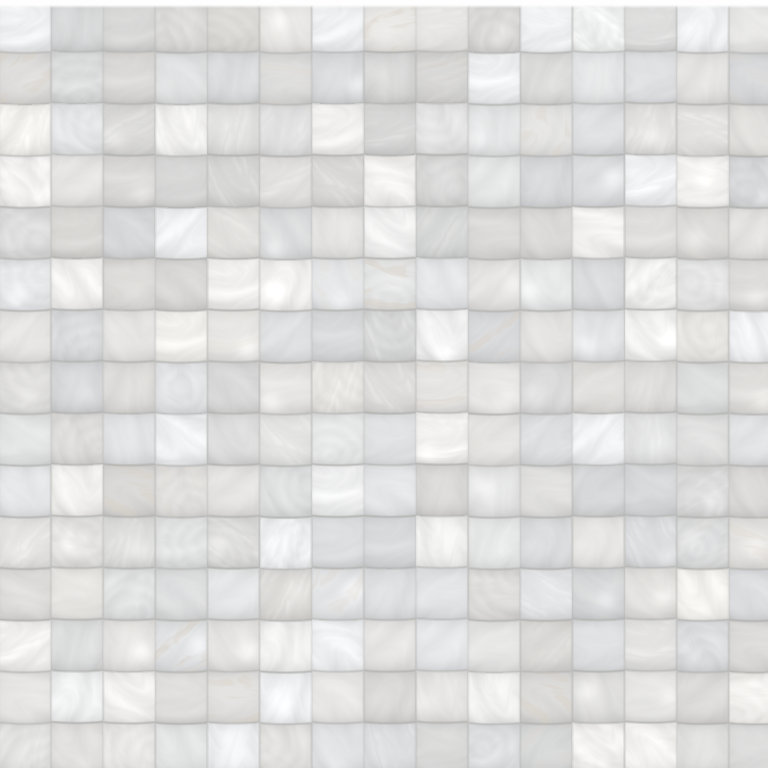
Reproduce this pattern procedurally as a WebGL 2 fragment shader.

```glsl
#version 300 es
precision highp float;

uniform vec2 u_resolution;
out vec4 fragColor;

const vec2 TILE_COUNT = vec2(14.73, 14.88);
const vec2 GRID_OFFSET = vec2(0.022, -0.008);
const float TOP_MARGIN = 0.0085;
const float ROW_JITTER = 0.035;
const float ROW_BOW = 0.10;
const float CORNER_RADIUS = 0.045;
const float JOINT_WIDTH = 0.022;
const float BRIGHT_SHARE = 0.17;
const float DARK_TONE = 0.832;
const float LIGHT_TONE = 0.898;
const float BRIGHT_TONE = 0.935;
const float VEIN_STRENGTH = 0.019;
const float BRIGHT_VEIN_STRENGTH = 0.036;
const vec3 COOL_TINT = vec3(-0.007, 0.000, 0.008);
const vec3 WARM_TINT = vec3(0.007, 0.001, -0.010);
const vec3 STAIN_COLOR = vec3(0.83, 0.79, 0.74);
const vec3 JOINT_COLOR = vec3(0.70, 0.70, 0.69);
const vec3 MARGIN_COLOR = vec3(0.995);

float hash(vec2 p) {
    vec3 q = fract(p.xyx * vec3(0.1031, 0.1030, 0.0973));
    q += dot(q, q.yzx + 33.33);
    return fract((q.x + q.y) * q.z);
}

mat2 rotation(float angle) {
    float c = cos(angle), s = sin(angle);
    return mat2(c, -s, s, c);
}

// Layered, warped sines: cloudy bands stretched along one axis.
float nacre(vec2 p, float seed) {
    float sum = 0.0, amplitude = 0.5;
    for (int i = 0; i < 4; i++) {
        p += 0.45 * sin(p.yx * 1.3 + seed * 7.0 + float(i) * 2.1);
        sum += amplitude * sin(p.x * 2.2 + 0.8 * sin(p.y + seed * 5.0));
        p = rotation(0.45) * p * 1.75;
        amplitude *= 0.62;
    }
    return sum;
}

// Signed distance to a rounded tile that fills its unit cell.
float tileDistance(vec2 centered) {
    vec2 d = abs(centered) - 0.5 + CORNER_RADIUS;
    return length(max(d, 0.0)) + min(max(d.x, d.y), 0.0) - CORNER_RADIUS;
}

vec3 tileColor(vec2 cell, vec2 local) {
    float seed = hash(cell + 17.0);
    float isBright = step(hash(cell + 41.0), BRIGHT_SHARE);
    float tone = mix(DARK_TONE, LIGHT_TONE, hash(cell + 5.0));
    tone = mix(tone, BRIGHT_TONE, isBright);

    // Grain across the shell, with growth rings on some tiles.
    vec2 centered = local - 0.5;
    vec2 grain = rotation(seed * 6.283) * centered * vec2(4.2, 2.0);
    float bands = nacre(grain + seed * 19.0, seed);
    float ringed = step(0.80, hash(cell + 73.0));
    vec2 ringCenter = vec2(hash(cell + 8.0), hash(cell + 9.0)) - 0.5;
    float rings = sin(length(centered - ringCenter) * 24.0 + bands * 1.5);
    tone += bands * mix(VEIN_STRENGTH, BRIGHT_VEIN_STRENGTH, isBright);
    tone += ringed * rings * 0.009;

    // Fine parallel striations and a pearly glint in one corner.
    float striated = smoothstep(0.65, 0.95, hash(cell + 91.0));
    tone += striated * 0.013 * sin(grain.x * 9.0 + bands * 3.0) * smoothstep(-0.2, 0.6, bands);
    vec2 glintCenter = vec2(0.15 + 0.75 * hash(cell + 2.0), 0.12 + 0.5 * seed);
    float glint = exp(-dot(local - glintCenter, local - glintCenter) * 22.0);
    tone += 0.07 * glint * smoothstep(0.55, 1.0, hash(cell + 31.0));

    // Domed surface: lit above the middle, shaded toward the rims.
    tone += 0.016 - 0.075 * pow(abs(local.y - 0.54) * 2.0, 3.0);
    tone -= 0.018 * pow(abs(centered.x) * 2.0, 4.0);

    vec3 color = vec3(tone) + mix(COOL_TINT, WARM_TINT, hash(cell + 57.0));
    float stained = smoothstep(0.88, 1.0, hash(cell + 63.0));
    float stainMask = smoothstep(0.1, 0.7, bands) * (1.0 - isBright);
    return mix(color, STAIN_COLOR, 0.4 * stained * stainMask);
}

void main() {
    vec2 uv = gl_FragCoord.xy / u_resolution;
    float depth = 1.0 - uv.y;
    vec2 pixel = TILE_COUNT / u_resolution;

    // Rows run down from the top; each column wavers slightly.
    vec2 grid = vec2(uv.x, depth) * TILE_COUNT + GRID_OFFSET;
    float column = floor(grid.x);
    float across = fract(grid.x) - 0.5;
    grid.y += (hash(vec2(column, 3.0)) - 0.5) * ROW_JITTER + ROW_BOW * (across * across - 0.12);
    vec2 cell = floor(grid);
    vec2 local = vec2(fract(grid.x), 1.0 - fract(grid.y));

    vec3 color = tileColor(cell, local);

    // Horizontal joints are darker than vertical ones.
    vec2 edge = 0.5 - abs(local - 0.5);
    vec2 joint = 1.0 - smoothstep(vec2(0.0), JOINT_WIDTH + pixel, edge);
    float sideStrength = 0.20 + 0.30 * hash(vec2(floor(grid.x + 0.5), cell.y));
    float rowStrength = 0.45 + 0.35 * hash(vec2(cell.x, floor(grid.y + 0.5)) + 7.0);
    float corner = smoothstep(-pixel.x, pixel.x, tileDistance(local - 0.5));
    float shade = max(max(joint.x * sideStrength, joint.y * rowStrength), corner * 0.75);
    color = mix(color, JOINT_COLOR, shade);

    // Soft white margin above the first row.
    float margin = 1.0 - smoothstep(TOP_MARGIN - 0.003, TOP_MARGIN + 0.003, depth);
    color = mix(color, MARGIN_COLOR, margin);
    fragColor = vec4(clamp(color, 0.0, 1.0), 1.0);
}
```
